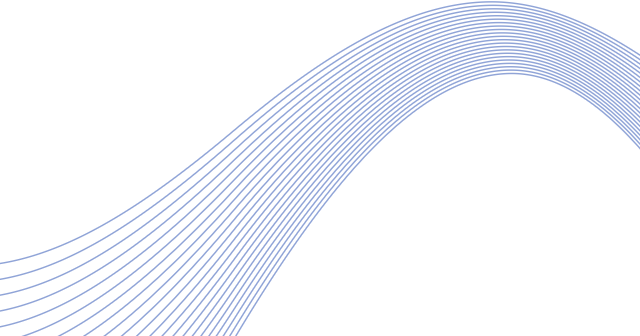
Give the GLSL for this background, as a WebGL 2 fragment shader.

```glsl
#version 300 es
precision highp float;
// A ribbon of thin blue lines that rises from the lower left and arches over on
// the right. Two edge curves are cubic Hermite splines; the lines between them
// are even blends, found by rounding a continuous line index.

uniform vec2 u_resolution;
out vec4 fragColor;

// Lengths are fractions of the canvas width.
const vec3 PAPER = vec3(1.0);
const vec3 INK = vec3(0.565, 0.645, 0.845);
const float GAPS = 21.0;          // spaces between neighbouring lines
const float LINE_WIDTH = 0.0023;

// Spline knots: x, y, slope.
const vec3 UPPER[4] = vec3[4](
    vec3(0.0, 0.1133, 0.16), vec3(0.3646, 0.3203, 0.84),
    vec3(0.7682, 0.5221, 0.0), vec3(1.0, 0.4388, -0.65));
const vec3 LOWER[4] = vec3[4](
    vec3(0.0, -0.4063, 0.42), vec3(0.3685, 0.0, 1.67),
    vec3(0.7995, 0.4102, 0.0), vec3(1.0, 0.2930, -1.13));

// Height and slope at x of the cubic joining two knots.
vec2 hermite(vec3 a, vec3 b, float x) {
    float span = b.x - a.x;
    float t = (x - a.x) / span;
    float rise = b.y - a.y;
    float c1 = a.z * span;
    float c2 = 3.0 * rise - (2.0 * a.z + b.z) * span;
    float c3 = (a.z + b.z) * span - 2.0 * rise;
    float height = a.y + t * (c1 + t * (c2 + t * c3));
    float slope = (c1 + t * (2.0 * c2 + 3.0 * t * c3)) / span;
    return vec2(height, slope);
}

vec2 spline(vec3 knots[4], float x) {
    if (x < knots[1].x) return hermite(knots[0], knots[1], x);
    if (x < knots[2].x) return hermite(knots[1], knots[2], x);
    return hermite(knots[2], knots[3], x);
}

void main() {
    float pixel = 1.0 / u_resolution.x;
    vec2 p = gl_FragCoord.xy * pixel;

    // Edge curves of the ribbon in this column
    vec2 upper = spline(UPPER, p.x);
    vec2 lower = spline(LOWER, p.x);

    // Nearest blended line
    float index = GAPS * (upper.x - p.y) / (upper.x - lower.x);
    float nearest = clamp(floor(index + 0.5), 0.0, GAPS);
    vec2 line = mix(upper, lower, nearest / GAPS);

    // Vertical offset turned into distance across the line
    float dist = abs(p.y - line.x) * inversesqrt(1.0 + line.y * line.y);
    float coverage = clamp((0.5 * LINE_WIDTH - dist) / pixel + 0.5, 0.0, 1.0);

    fragColor = vec4(mix(PAPER, INK, coverage), 1.0);
}
```
